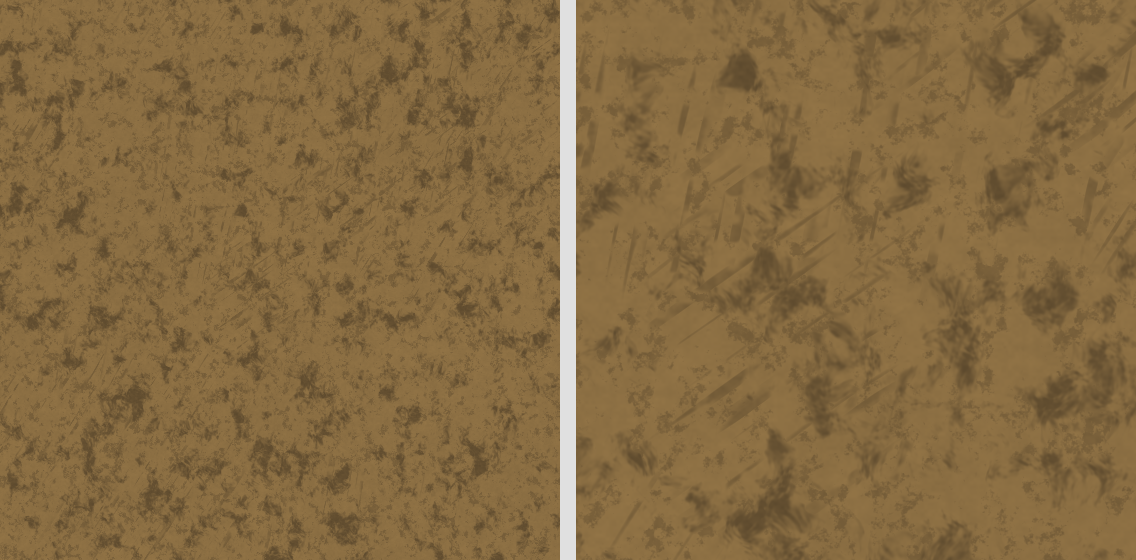
Left, the full canvas; right, a detail of the centre.
Reproduce this texture procedurally as a WebGL 1 fragment shader.

```glsl
precision highp float;

uniform vec2 u_resolution;

#define BLOTCH_SCALE 34.0
#define BLOTCH_START 0.485
#define BLOTCH_FULL 0.735
#define OCTAVE_GAIN 0.74
#define WARP 0.009
#define SPECKLE_DEPTH 0.50
#define SCRATCH_SCALE vec2(15.0, 250.0)
#define SCRATCH_DEPTH 0.55
#define MOTTLE 0.075
#define GRAIN 0.055
#define BASE_COLOR vec3(0.552, 0.438, 0.264)
#define STAIN_COLOR vec3(0.385, 0.305, 0.188)

float hash(vec2 p) {
  return fract(sin(dot(p, vec2(127.1, 311.7))) * 43758.5453);
}

float noise(vec2 p) {
  vec2 cell = floor(p);
  vec2 f = fract(p);
  f = f * f * (3.0 - 2.0 * f);
  float low = mix(hash(cell), hash(cell + vec2(1.0, 0.0)), f.x);
  float high = mix(hash(cell + vec2(0.0, 1.0)), hash(cell + 1.0), f.x);
  return mix(low, high, f.y);
}

mat2 rotation(float angle) {
  float c = cos(angle);
  float s = sin(angle);
  return mat2(c, -s, s, c);
}

// Layered noise, each octave turned to hide the lattice
float fbm(vec2 p) {
  float sum = 0.0;
  float total = 0.0;
  float weight = 1.0;
  mat2 turn = rotation(0.65);
  for (int i = 0; i < 5; i++) {
    sum += weight * noise(p);
    total += weight;
    weight *= OCTAVE_GAIN;
    p = turn * p * 1.93 + 17.3;
  }
  return sum / total;
}

// Ragged dark stains, slightly taller than wide
float blotches(vec2 uv) {
  vec2 bend = vec2(noise(uv * 60.0 + 5.0), noise(uv * 60.0 + 61.0)) - 0.5;
  float density = noise(uv * 6.0 + 23.0) - 0.5;
  float field = fbm((uv + WARP * bend) * BLOTCH_SCALE * vec2(1.1, 0.9) + 9.0);
  return smoothstep(BLOTCH_START, BLOTCH_FULL, field + 0.045 * density);
}

// Small crumbs between the stains
float speckles(vec2 uv) {
  float field = fbm(rotation(0.9) * uv * vec2(85.0, 85.0) + 71.0);
  return smoothstep(0.54, 0.70, field);
}

// Thin broken strokes, one direction for each layer of patches
float scratches(vec2 uv) {
  float marks = 0.0;
  for (int i = 0; i < 3; i++) {
    float layer = float(i);
    float angle = 0.62 + 0.38 * layer;
    vec2 along = rotation(angle) * uv;
    along.y += 0.005 * noise(along * 14.0 + layer);
    float stroke = noise(along * SCRATCH_SCALE + 31.0 * layer);
    float patchMask = smoothstep(0.58, 0.80, noise(uv * 4.5 + 13.7 * layer + 3.0));
    float wear = smoothstep(0.30, 0.65, noise(uv * 110.0 + 7.0 * layer));
    marks = max(marks, smoothstep(0.72, 0.92, stroke) * patchMask * wear);
  }
  return marks;
}

void main() {
  vec2 uv = gl_FragCoord.xy / min(u_resolution.x, u_resolution.y);

  // Base with faint clouds and fine grain
  float cloud = 0.25 * noise(uv * 8.0 + 2.0) + 0.35 * noise(uv * 45.0 + 47.0)
    + 0.40 * noise(uv * 120.0 + 19.0) - 0.5;
  float grain = 0.5 * (noise(uv * 250.0) + noise(uv * 480.0 + 33.0)) - 0.5;
  vec3 color = BASE_COLOR * (1.0 + MOTTLE * cloud);

  // Stains, crumbs and scratches
  float stain = max(blotches(uv), SPECKLE_DEPTH * speckles(uv));
  stain = max(stain, SCRATCH_DEPTH * scratches(uv));
  color = mix(color, STAIN_COLOR, stain);
  color *= 1.0 + GRAIN * grain * (1.0 + 1.5 * stain);

  gl_FragColor = vec4(color, 1.0);
}
```
